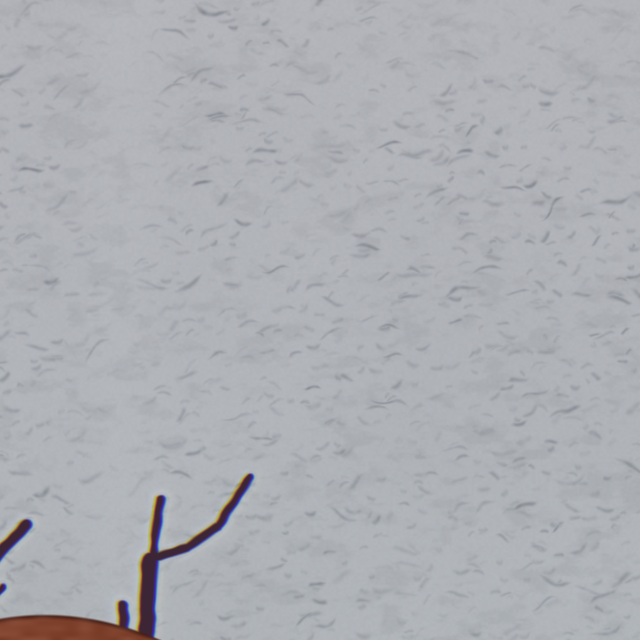
This texture is drawn by a Shadertoy shader. Its source:

```glsl
const vec3 WALL = vec3(0.692, 0.705, 0.724);
const vec3 WARM_TINT = vec3(0.012, 0.000, 0.004);
const vec3 FLECK_SHADE = vec3(0.185, 0.180, 0.168);
const vec3 TWIG = vec3(0.235, 0.145, 0.205);
const vec3 CLAY = vec3(0.500, 0.262, 0.180);
const vec3 CLAY_RIM = vec3(0.300, 0.150, 0.120);
const vec3 FRINGE_SHIFT = vec3(-0.0010, 0.0005, 0.0040);
const float SMUDGE = 0.026;
const float GRAIN = 0.012;
const float SOFT = 0.0026;
const float PALE_BAND_X = 0.19;

// Twig segments: start and end, then radius
const int TWIGS = 8;
const vec4 SEGMENT[TWIGS] = vec4[TWIGS](
    vec4(0.229, 0.005, 0.235, 0.125), vec4(0.238, 0.125, 0.252, 0.220),
    vec4(0.240, 0.129, 0.293, 0.143), vec4(0.293, 0.143, 0.341, 0.177),
    vec4(0.341, 0.177, 0.392, 0.255), vec4(0.193, 0.020, 0.194, 0.055),
    vec4(-0.02, 0.115, 0.043, 0.180), vec4(-0.02, 0.050, 0.004, 0.083));
const float RADIUS[TWIGS] = float[TWIGS](
    0.0120, 0.0068, 0.0068, 0.0066, 0.0062, 0.0080, 0.0078, 0.0060);

vec3 hash32(vec2 p) {
    vec3 q = fract(p.xyx * vec3(0.1031, 0.1030, 0.0973));
    q += dot(q, q.yxz + 33.33);
    return fract((q.xxy + q.yzz) * q.zyx);
}

float noise(vec2 p) {
    vec2 cell = floor(p), f = fract(p);
    f = f * f * (3.0 - 2.0 * f);
    float low = mix(hash32(cell).x, hash32(cell + vec2(1, 0)).x, f.x);
    float high = mix(hash32(cell + vec2(0, 1)).x, hash32(cell + vec2(1, 1)).x, f.x);
    return mix(low, high, f.y);
}

float fbm(vec2 p) {
    float sum = 0.0, weight = 0.5;
    for (int i = 0; i < 4; i++) {
        sum += weight * noise(p);
        p = p * 2.03 + 17.1;
        weight *= 0.5;
    }
    return sum;
}

// Short wavy strokes scattered in jittered cells
float flecks(vec2 p, float size, float amount, float seed) {
    vec2 home = floor(p / size);
    float shade = 0.0;
    for (int y = -1; y <= 1; y++)
    for (int x = -1; x <= 1; x++) {
        vec2 cell = home + vec2(x, y);
        vec3 place = hash32(cell + seed);
        vec3 form = hash32(cell + seed + 71.7);
        vec2 q = p - (cell + place.xy) * size;
        float angle = 0.16 + (form.x - 0.5) * 1.1;
        q = mat2(cos(angle), -sin(angle), sin(angle), cos(angle)) * q;
        float reach = size * mix(0.25, 0.62, form.y * form.y);
        float along = q.x / reach;
        q.y -= reach * 0.16 * sin(along * 2.6 + form.z * 6.28);
        float taper = 1.0 - smoothstep(0.35, 1.0, abs(along));
        float girth = mix(0.0024, 0.0042, form.z) * (0.55 + 0.45 * taper);
        float stroke = taper * exp(-q.y * q.y / (girth * girth));
        float strength = step(place.z, amount) * mix(0.25, 1.0, fract(form.x * 7.0 + form.z));
        shade = max(shade, stroke * strength);
    }
    return shade;
}

float segmentDistance(vec2 p, vec2 a, vec2 b) {
    vec2 ap = p - a, ab = b - a;
    return length(ap - ab * clamp(dot(ap, ab) / dot(ab, ab), 0.0, 1.0));
}

float twigDistance(vec2 p) {
    p += 0.004 * (vec2(noise(p * 60.0), noise(p * 60.0 + 9.0)) - 0.5);
    float d = 1.0;
    for (int i = 0; i < TWIGS; i++)
        d = min(d, segmentDistance(p, SEGMENT[i].xy, SEGMENT[i].zw) - RADIUS[i]);
    return d;
}

void mainImage(out vec4 fragColor, in vec2 fragCoord) {
    vec2 uv = fragCoord / iResolution.xy;

    // Wall with gentle tints, smudges and grain
    float band = exp(-pow((uv.x - PALE_BAND_X) / 0.055, 2.0));
    vec3 color = WALL + WARM_TINT * (uv.y - 0.4) + 0.008 * band;
    color += 0.025 * (fbm(uv * 3.0) - 0.47);
    color -= SMUDGE * smoothstep(0.46, 0.72, fbm(uv * vec2(26.0, 48.0)));
    color += GRAIN * (noise(uv * 260.0) - 0.5);
    color += 0.006 * (hash32(floor(uv * 190.0)) - 0.5);

    // Flecks, sparser in the pale band and the upper right
    float density = 0.45 + 0.9 * noise(uv * 6.0 + 3.0);
    density *= 1.0 - 0.75 * band;
    density *= 1.0 - 0.6 * smoothstep(0.75, 1.0, uv.y) * smoothstep(0.4, 0.8, uv.x);
    vec2 warped = uv + 0.006 * (vec2(noise(uv * 45.0), noise(uv * 45.0 + 31.0)) - 0.5);
    float shade = 0.85 * flecks(warped, 0.058, 0.62, 11.0);
    shade = max(shade, 0.60 * flecks(warped, 0.041, 0.65, 143.0));
    shade = max(shade, 0.38 * flecks(warped, 0.030, 0.70, 277.0));
    shade *= 0.65 + 0.6 * noise(uv * 110.0);
    color -= FLECK_SHADE * shade * clamp(density, 0.0, 1.15);

    // Twigs, each channel slightly displaced for a lens fringe
    for (int c = 0; c < 3; c++) {
        float d = twigDistance(uv + vec2(FRINGE_SHIFT[c], 0.0));
        color[c] += 0.035 * exp(-abs(d - 0.007) / 0.004);
        color[c] = mix(color[c], TWIG[c], smoothstep(SOFT, -SOFT, d));
    }

    // Clay mound along the lower left edge
    float depth = 0.039 - 1.2 * pow(uv.x - 0.07, 2.0) - uv.y;
    vec3 clay = mix(CLAY_RIM, CLAY, smoothstep(0.0, 0.009, depth));
    clay += 0.07 * (noise(uv * vec2(45.0, 110.0)) - 0.5);
    color = mix(color, clay, smoothstep(-SOFT, SOFT, depth));

    fragColor = vec4(color, 1.0);
}
```
